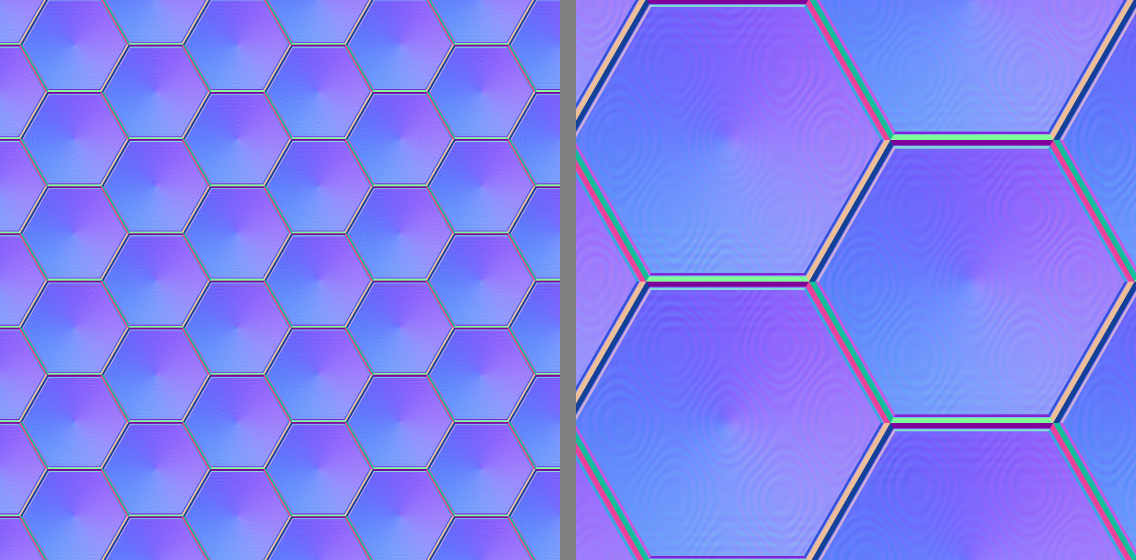
Left: the whole. Right: its middle third, enlarged.
A Shadertoy shader for this texture map:

```glsl
#define PITCH vec2(0.1453, 0.1684)   // column and row spacing on the canvas
#define ORIGIN vec2(0.4236, 0.5833)  // centre of one cell
#define BEVEL_WIDTH 0.0185           // widths are in row spacings
#define RIM_START 0.0215
#define RIM_END 0.030
#define BEVEL_TILT 0.98
#define RIM_TILT 0.72
#define CONE_TILT vec2(0.15, 0.25)   // tilt at the cell centre and border
#define RIPPLE_TILT 0.06
#define RIPPLE_COUNT 13.0
#define SAMPLES 3

const vec2 SLANT = vec2(0.8660254, 0.5);

float hash(vec2 p) {
    p = fract(p * vec2(0.1031, 0.1137));
    p += dot(p, p.yx + 33.33);
    return fract((p.x + p.y) * p.x * 17.0);
}

float noise(vec2 p) {
    vec2 i = floor(p), f = fract(p);
    f = f * f * (3.0 - 2.0 * f);
    vec2 e = vec2(1.0, 0.0);
    return mix(mix(hash(i), hash(i + e.xy), f.x),
               mix(hash(i + e.yx), hash(i + e.xx), f.x), f.y);
}

// Offset from the nearest centre of a flat-topped hexagon grid
vec2 hexLocal(vec2 p) {
    vec2 period = vec2(2.0 * SLANT.x, 1.0);
    vec2 a = mod(p + 0.5 * period, period) - 0.5 * period;
    vec2 b = mod(p, period) - 0.5 * period;
    return dot(a, a) < dot(b, b) ? a : b;
}

// Fine contour ridges: ovals inside, straight streaks toward the borders
float ridges(vec2 local, vec2 p) {
    float field = cos(16.3 * local.x) + cos(11.8 * local.y);
    field += 0.45 * noise(p * 7.0 + 40.0) + 0.12 * noise(p * 25.0 + 90.0);
    vec2 border = smoothstep(vec2(0.2), vec2(0.46), abs(local));
    vec2 streaks = border * sin(local * vec2(150.0, 170.0));
    return sin(RIPPLE_COUNT * field) + 0.5 * streaks.x + 0.8 * streaks.y;
}

vec2 rippleTilt(vec2 local, vec2 p) {
    vec2 e = vec2(0.006, 0.0);
    float here = ridges(local, p);
    vec2 slope = vec2(ridges(local + e.xy, p + e.xy),
                      ridges(local + e.yx, p + e.yx)) - here;
    float patchiness = mix(0.4, 1.2, noise(p * 5.0 + 15.0));
    return RIPPLE_TILT * patchiness * slope;
}

vec3 encodeNormal(vec2 tilt) {
    float z = sqrt(max(0.0, 1.0 - dot(tilt, tilt)));
    return 0.5 + 0.5 * vec3(tilt.x, -tilt.y, z);
}

vec3 surface(vec2 uv) {
    vec2 p = (uv - ORIGIN) / PITCH * vec2(SLANT.x, 1.0);
    vec2 local = hexLocal(p);

    // Distance to the border and the direction of the closest side
    vec2 q = abs(local);
    float slanted = dot(q, SLANT);
    vec2 outward = slanted > q.y ? SLANT : vec2(0.0, 1.0);
    outward *= vec2(local.x < 0.0 ? -1.0 : 1.0, local.y < 0.0 ? -1.0 : 1.0);
    float inset = 0.5 - max(q.y, slanted);

    // Shallow cone, thin raised rim, then a steep bevel
    float radius = length(local);
    float cone = mix(CONE_TILT.x, CONE_TILT.y, smoothstep(0.0, 0.5, radius));
    vec2 tilt = cone * local / max(radius, 0.02) + rippleTilt(local, p);
    if (inset < RIM_END && inset > RIM_START) tilt = -RIM_TILT * outward;
    if (inset < BEVEL_WIDTH) tilt = BEVEL_TILT * outward;
    return encodeNormal(tilt);
}

void mainImage(out vec4 fragColor, in vec2 fragCoord) {
    // Average a small grid of samples to smooth the edges
    vec3 color = vec3(0.0);
    for (int j = 0; j < SAMPLES; j++) {
        for (int i = 0; i < SAMPLES; i++) {
            vec2 shift = (vec2(i, j) + 0.5) / float(SAMPLES) - 0.5;
            color += surface((fragCoord + shift) / iResolution.y);
        }
    }
    fragColor = vec4(color / float(SAMPLES * SAMPLES), 1.0);
}
```
